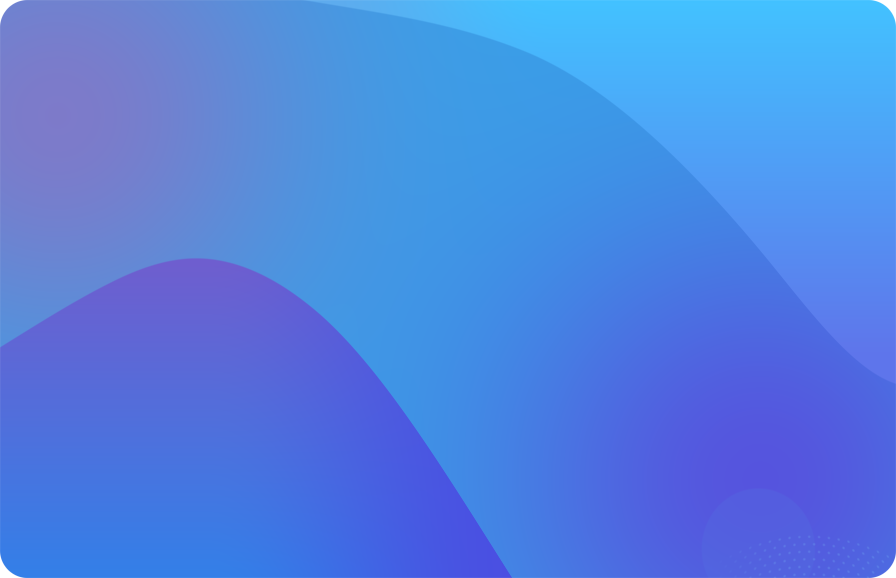
Write a WebGL 1 fragment shader that draws this background.

```glsl
precision highp float;
// Rounded card with two smooth waves, soft violet and indigo glows, and a faint dotted dome.

#define CORNER_RADIUS 0.048
#define VIOLET_REACH 0.43
#define INDIGO_REACH 0.47
#define VIOLET_CENTER vec2(0.10, 0.80)
#define INDIGO_CENTER vec2(1.316, 0.17)
#define DOT_CELL vec2(0.017, 0.013)
#define DOT_RADIUS 0.0019
#define DOT_OPACITY 0.30
#define BLOB_OPACITY 0.30

uniform vec2 u_resolution;

// Cubic through points a and b (x, y, slope)
float hermite(float x, vec3 a, vec3 b) {
  float h = b.x - a.x;
  float t = clamp((x - a.x) / h, 0.0, 1.0);
  float s = 1.0 - t;
  return s * s * ((1.0 + 2.0 * t) * a.y + t * h * a.z)
       + t * t * ((1.0 + 2.0 * s) * b.y - s * h * b.z);
}

// Height of the large wave that falls to the right
float ridgeHeight(float x) {
  vec3 start = vec3(0.339, 1.0, -0.27);
  vec3 shoulder = vec3(0.586, 0.911, -0.63);
  vec3 slope = vec3(0.846, 0.571, -1.85);
  vec3 foot = vec3(1.0, 0.336, -0.50);
  if (x < start.x) return 1.0 + 0.27 * (start.x - x);
  if (x < shoulder.x) return hermite(x, start, shoulder);
  if (x < slope.x) return hermite(x, shoulder, slope);
  return hermite(x, slope, foot);
}

// Height of the front hill at the left
float hillHeight(float x) {
  vec3 start = vec3(0.0, 0.399, 0.96);
  vec3 rise = vec3(0.13, 0.516, 0.75);
  vec3 peak = vec3(0.219, 0.553, 0.0);
  vec3 fall = vec3(0.3515, 0.4636, -1.30);
  vec3 foot = vec3(0.5716, 0.0, -2.45);
  if (x < rise.x) return hermite(x, start, rise);
  if (x < peak.x) return hermite(x, rise, peak);
  if (x < fall.x) return hermite(x, peak, fall);
  if (x < foot.x) return hermite(x, fall, foot);
  return foot.z * (x - foot.x);
}

float glow(vec2 p, vec2 center, float reach) {
  vec2 d = (p - center) / reach;
  return exp(-dot(d, d));
}

// Coverage of the inside of a shape from its signed distance
float fill(float d, float pixel) {
  return 1.0 - smoothstep(-pixel, pixel, d);
}

vec3 skyColor(vec2 uv) {
  vec3 sky = mix(vec3(0.37, 0.46, 0.92), vec3(0.26, 0.76, 1.0),
                 clamp((uv.y - 0.39) / 0.61, 0.0, 1.0));
  return mix(vec3(0.37, 0.67, 0.93), sky, smoothstep(0.34, 0.62, uv.x));
}

vec3 ridgeColor(vec2 p) {
  vec3 color = vec3(0.22, 0.63, 0.91);
  color = mix(color, vec3(0.49, 0.48, 0.79), glow(p, VIOLET_CENTER, VIOLET_REACH));
  return mix(color, vec3(0.335, 0.33, 0.87), glow(p, INDIGO_CENTER, INDIGO_REACH));
}

vec3 hillColor(vec2 p) {
  vec3 color = mix(vec3(0.20, 0.50, 0.91), vec3(0.43, 0.37, 0.81),
                   clamp(p.y / 0.54, 0.0, 1.0));
  return mix(color, vec3(0.29, 0.31, 0.885), smoothstep(0.36, 0.90, p.x));
}

// Rows of dots bent over a dome
float domeDots(vec2 p, float pixel) {
  float x = p.x - 1.40;
  vec2 bent = vec2(x, p.y + 1.85 * x * x);
  vec2 cell = bent / DOT_CELL;
  cell.x += 0.5 * mod(floor(cell.y), 2.0);
  float d = length((fract(cell) - 0.5) * DOT_CELL) - DOT_RADIUS;
  return fill(d, pixel) * (1.0 - smoothstep(0.070, 0.080, bent.y))
       * smoothstep(1.22, 1.36, p.x);
}

void main() {
  vec2 uv = gl_FragCoord.xy / u_resolution;
  vec2 p = gl_FragCoord.xy / u_resolution.y;
  float pixel = 1.0 / u_resolution.y;

  // Layers from back to front
  vec3 color = skyColor(uv);
  color = mix(color, ridgeColor(p), fill(uv.y - ridgeHeight(uv.x), pixel));
  color = mix(color, hillColor(p), fill(uv.y - hillHeight(uv.x), pixel));

  // Faint blob and dots in the lower right
  float blob = (length((p - vec2(1.312, 0.05)) / vec2(0.098, 0.105)) - 1.0) * 0.1;
  color = mix(color, vec3(0.32, 0.44, 0.88), BLOB_OPACITY * fill(blob, pixel));
  color = mix(color, vec3(0.45, 0.68, 0.95), DOT_OPACITY * domeDots(p, pixel));

  // Rounded card on white
  vec2 halfSize = 0.5 * vec2(u_resolution.x / u_resolution.y, 1.0);
  vec2 q = abs(p - halfSize) - halfSize + CORNER_RADIUS;
  float card = length(max(q, 0.0)) - CORNER_RADIUS;
  gl_FragColor = vec4(mix(vec3(1.0), color, fill(card, 0.7 * pixel)), 1.0);
}
```
